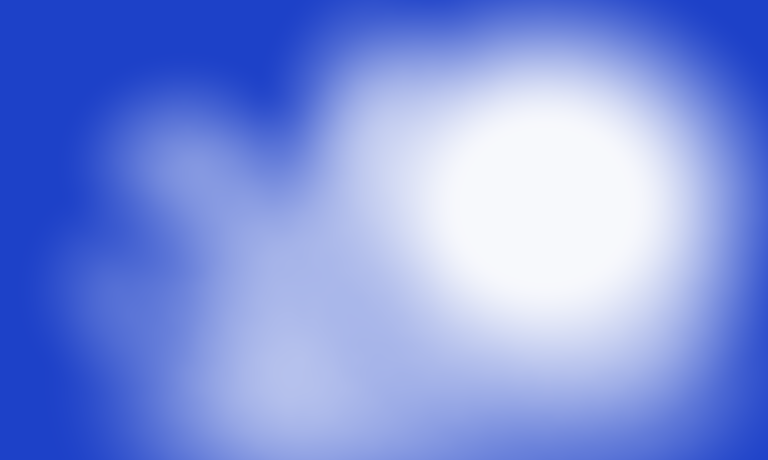
Write a WebGL 2 fragment shader that draws this background.

```glsl
#version 300 es
precision highp float;

uniform vec2 u_resolution;
out vec4 outColor;

const vec3 DEEP_BLUE = vec3(0.115, 0.255, 0.785);
const vec3 SOFT_WHITE = vec3(0.970, 0.975, 0.990);

float hash(vec2 p) {
    vec3 q = fract(vec3(p.xyx) * 0.1031);
    q += dot(q, q.yzx + 33.33);
    return fract((q.x + q.y) * q.z);
}

float valueNoise(vec2 p) {
    vec2 cell = floor(p);
    vec2 f = fract(p);
    f = f * f * (3.0 - 2.0 * f);
    float lower = mix(hash(cell), hash(cell + vec2(1.0, 0.0)), f.x);
    float upper = mix(hash(cell + vec2(0.0, 1.0)), hash(cell + vec2(1.0)), f.x);
    return mix(lower, upper, f.y);
}

// Elliptical glow: full inside the core fraction, zero at the radius
float glow(vec2 p, vec2 centre, vec2 radius, float core) {
    return 1.0 - smoothstep(core, 1.0, length((p - centre) / radius));
}

// Screen blend, so overlapping glows never exceed full cover
float screen(float cover, float light) {
    return 1.0 - (1.0 - cover) * (1.0 - light);
}

float cloudCover(vec2 p) {
    // Bright main glow
    float cover = glow(p, vec2(1.185, 0.554), vec2(0.598, 0.543), 0.3);
    // Upper lobes
    cover = screen(cover, 0.55 * glow(p, vec2(0.815, 0.717), vec2(0.272, 0.370), 0.0));
    cover = screen(cover, 0.42 * glow(p, vec2(0.402, 0.641), vec2(0.283, 0.250), 0.0));
    // Middle and left haze
    cover = screen(cover, 0.50 * glow(p, vec2(0.620, 0.478), vec2(0.370, 0.326), 0.0));
    cover = screen(cover, 0.20 * glow(p, vec2(0.239, 0.370), vec2(0.207, 0.239), 0.0));
    // Lower haze
    cover = screen(cover, 0.65 * glow(p, vec2(0.609, 0.174), vec2(0.522, 0.478), 0.0));
    cover = screen(cover, 0.45 * glow(p, vec2(1.022, 0.130), vec2(0.630, 0.435), 0.0));
    return screen(cover, 0.35 * glow(p, vec2(1.413, 0.217), vec2(0.370, 0.370), 0.0));
}

void main() {
    // Canvas height is one unit
    vec2 p = gl_FragCoord.xy / u_resolution.y;
    float cover = cloudCover(p);

    // Faint mottling, strongest in the half-lit haze
    float mottle = valueNoise(p * 32.0) - 0.5;
    cover += 0.03 * mottle * cover * (1.0 - cover);

    outColor = vec4(mix(DEEP_BLUE, SOFT_WHITE, cover), 1.0);
}
```
